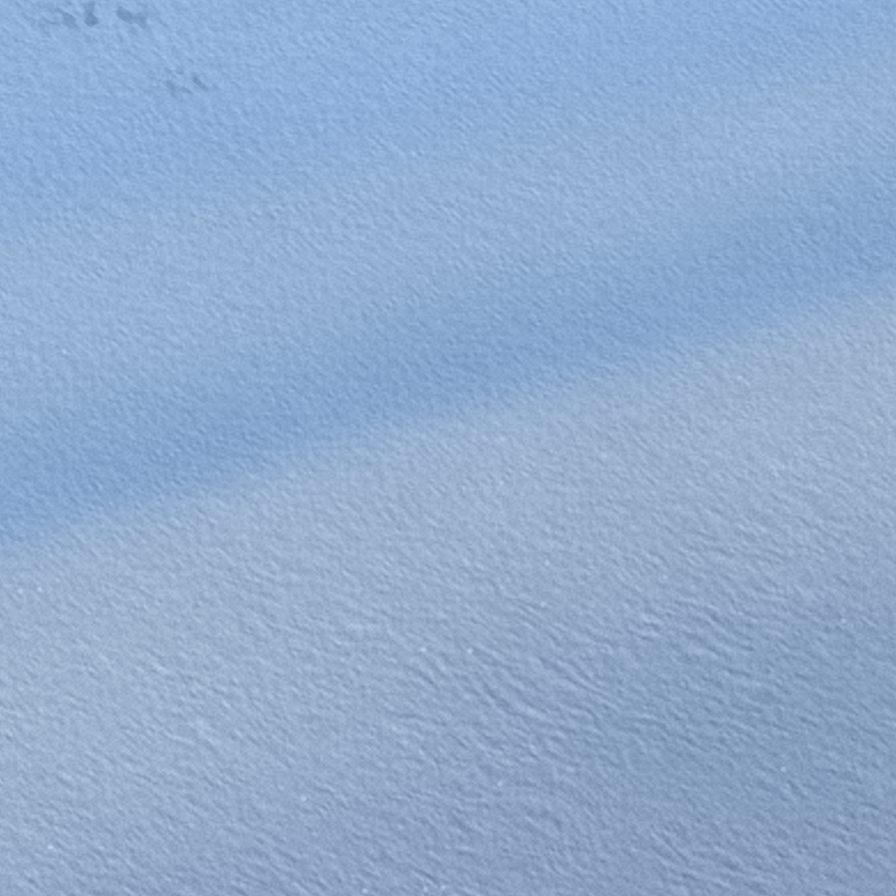
Reproduce this texture procedurally as a Shadertoy shader.

```glsl
// Wind-rippled snow slope in blue shade, with soft slanting drifts and fine grain.

float hash(vec2 p) {
    return fract(sin(dot(p, vec2(127.1, 311.7))) * 43758.5453);
}

float noise(vec2 p) {
    vec2 i = floor(p), f = fract(p);
    f = f * f * (3.0 - 2.0 * f);
    return mix(mix(hash(i), hash(i + vec2(1, 0)), f.x),
               mix(hash(i + vec2(0, 1)), hash(i + vec2(1, 1)), f.x), f.y);
}

float fbm(vec2 p) {
    float sum = 0.0, amp = 0.5;
    for (int i = 0; i < 4; i++) {
        sum += amp * noise(p);
        p = p * 2.03 + 17.3;
        amp *= 0.5;
    }
    return sum;
}

// Axes along and across a direction falling to the right by the given angle
vec2 turn(vec2 p, float angle) {
    float c = cos(angle), s = sin(angle);
    return vec2(c * p.x - s * p.y, s * p.x + c * p.y);
}

// Height difference of stretched noise towards the light, from the upper right
float relief(vec2 p, float angle, vec2 freq) {
    vec2 q = turn(p, angle) * freq;
    return noise(q - vec2(0, 0.5)) - noise(q + vec2(0, 0.5));
}

// Short trains of parallel wavelets, broken up by noise
float wavelets(vec2 p) {
    vec2 q = turn(p, 0.44);
    float phase = 430.0 * q.y + 9.0 * noise(q * vec2(26.0, 40.0)) + 5.0 * noise(q * 11.0);
    float breaks = smoothstep(0.3, 0.75, noise(q * vec2(38.0, 75.0) + 8.0));
    return sin(phase) * breaks;
}

// Broad shading: each drift has a firmer lower edge and a slow fade above it
vec3 driftColor(vec2 uv) {
    float wobble = 0.05 * (fbm(uv * vec2(2.5, 4.0)) - 0.47);
    float slope = uv.y - 0.3 * uv.x + wobble;
    float upper = uv.y - 0.22 * uv.x + wobble;

    vec3 col = mix(vec3(0.545, 0.625, 0.755), vec3(0.617, 0.700, 0.808),
                   smoothstep(-0.22, 0.2, slope));
    col = mix(col, vec3(0.588, 0.700, 0.832), smoothstep(0.24, 0.5, slope));
    col = mix(col, vec3(0.570, 0.700, 0.860), smoothstep(0.66, 0.85, upper));

    float mainShade = smoothstep(0.34, 0.43, slope) * (1.0 - smoothstep(0.43, 0.60, slope));
    col = mix(col, vec3(0.508, 0.638, 0.800), 0.85 * mainShade);
    float topShade = smoothstep(0.69, 0.78, upper) * (1.0 - smoothstep(0.77, 0.92, upper));
    col = mix(col, vec3(0.525, 0.660, 0.835), 0.5 * topShade);

    // Dim hollow at the lower right
    vec2 hollow = (uv - vec2(0.87, 0.2)) / vec2(0.4, 0.2);
    col = mix(col, vec3(0.490, 0.598, 0.725), 0.6 * exp(-dot(hollow, hollow)));
    return col + 0.025 * (fbm(uv * vec2(7.0, 12.0) + 5.0) - 0.47);
}

void mainImage(out vec4 fragColor, in vec2 fragCoord) {
    vec2 uv = fragCoord / iResolution.y;
    vec3 col = driftColor(uv);

    // Ripples grow stronger towards the near, lower right part
    float near = 1.0 - smoothstep(0.0, 0.65, uv.y - 0.12 * uv.x);
    float rippled = 1.0 - smoothstep(0.02, 0.45, uv.y - 0.25 * uv.x);
    vec2 bent = uv + 0.006 * vec2(noise(uv * 22.0), noise(uv * 22.0 + 40.0));
    float patches = smoothstep(0.3, 0.62, fbm(uv * 10.0 + 3.0));
    float ripple = relief(bent, 0.48, vec2(55.0, 165.0));
    float grain = relief(bent, 0.7, vec2(130.0, 250.0));
    float dust = noise(uv * 390.0) - 0.5;
    float mottle = noise(uv * 170.0 + 60.0) - 0.5;

    float light = ripple * near * mix(0.03, 0.07, patches);
    light += wavelets(uv) * rippled * mix(0.016, 0.043, patches);
    light += grain * mix(0.054, 0.064, near) * mix(0.75, 1.2, noise(uv * 30.0));
    light += dust * mix(0.054, 0.062, near);
    light += mottle * 0.026;
    col += light * vec3(1.0, 0.98, 0.92);

    // Two trails of small dark dents near the top left
    vec2 a = (uv - vec2(0.11, 0.98)) / vec2(0.07, 0.02);
    vec2 b = (uv - vec2(0.205, 0.908)) / vec2(0.035, 0.014);
    float trail = exp(-dot(a, a)) + exp(-dot(b, b));
    float dents = smoothstep(0.5, 0.75, noise(turn(uv, 0.6) * vec2(90.0, 150.0) + 4.0));
    col -= 0.13 * trail * dents;

    // Sparse bright crystals
    vec2 cell = floor(uv * 60.0);
    vec2 spot = fract(uv * 60.0) - 0.3 - 0.4 * vec2(hash(cell + 7.0), hash(cell + 19.0));
    float glint = step(0.988, hash(cell + 31.0)) * (1.0 - smoothstep(0.05, 0.28, length(spot)));
    col += 0.13 * glint * mix(0.3, 1.0, near);

    fragColor = vec4(clamp(col, 0.0, 1.0), 1.0);
}
```
